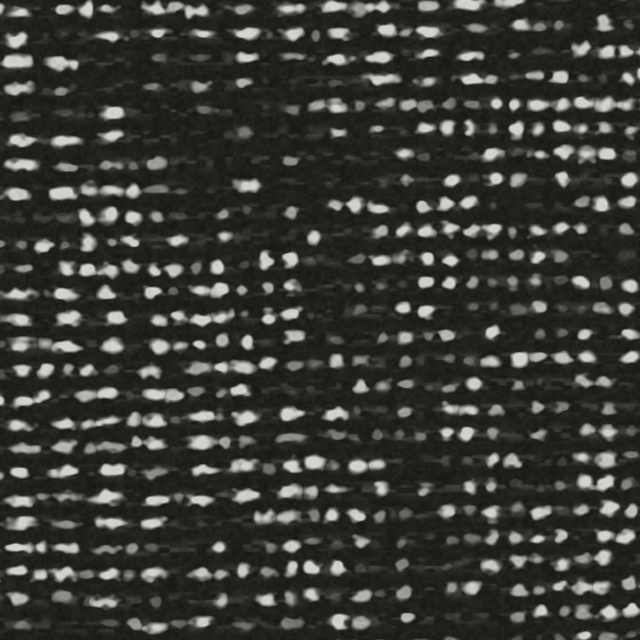
Write a WebGL 2 fragment shader that draws this texture.

```glsl
#version 300 es
precision highp float;

uniform vec2 u_resolution;
out vec4 outColor;

const vec2  GRID = vec2(28.4, 25.0);       // stitches across, rows up
const vec2  PHASE = vec2(0.4, 0.0);
const float ROW_TILT = 0.55;               // rows climbed over the width
const vec2  DOT_RADIUS = vec2(0.36, 0.25); // in cells
const vec2  DASH_RADIUS = vec2(0.60, 0.22);
const vec2  JITTER = vec2(0.22, 0.20);
const float EDGE_INNER = 0.45;
const float EDGE_OUTER = 1.38;
const float RAGGEDNESS = 0.95;
const float GRAIN = 0.085;
const float FIBRE = 0.17;
const vec2  WORN_CENTRE = vec2(0.36, 0.82);
const vec2  WORN_SIZE = vec2(0.20, 0.12);
const vec3  GROUND = vec3(0.082, 0.092, 0.072);
const vec3  THREAD = vec3(0.82, 0.83, 0.81);

float hash(vec2 p) {
    vec3 q = fract(vec3(p.xyx) * vec3(0.1031, 0.1030, 0.0973));
    q += dot(q, q.yzx + 33.33);
    return fract((q.x + q.y) * q.z);
}

float noise(vec2 p) {
    vec2 i = floor(p), f = fract(p);
    f = f * f * (3.0 - 2.0 * f);
    return mix(mix(hash(i), hash(i + vec2(1, 0)), f.x),
               mix(hash(i + vec2(0, 1)), hash(i + vec2(1, 1)), f.x), f.y);
}

// How far a region uses long dashes (1) instead of single dots (0)
float dashAmount(vec2 place, float row) {
    float n = noise(place * vec2(3.0, 8.0) + 17.0);
    n += 0.35 * (hash(vec2(row, 71.0)) - 0.5) + 0.55 * (0.5 - place.x);
    return smoothstep(0.35, 0.65, n);
}

// Brightness of one stitch, seen from the grid position g
float stitch(vec2 g, vec2 cell, float ragged) {
    vec2 place = (cell + 0.5) / GRID;
    float dash = dashAmount(place, cell.y);
    float odd = mod(cell.x, 2.0);
    vec2 worn = (place - WORN_CENTRE) / WORN_SIZE;

    float level = hash(cell + 5.0) + 0.85 * (noise(place * vec2(6.0, 9.0)) - 0.5);
    level += dash * mix(0.18, -0.45, odd) - 0.35 * exp(-dot(worn, worn));
    float strength = smoothstep(0.05, 0.75, level);

    vec2 jitter = vec2(hash(cell + 31.0), hash(cell + 57.0)) - 0.5;
    vec2 radius = mix(DOT_RADIUS, DASH_RADIUS, dash * (1.0 - odd));
    radius *= mix(0.6, 1.0, strength);
    radius.x *= mix(0.75, 1.2, hash(cell + 83.0));
    radius.y *= mix(0.8, 1.15, hash(cell + 97.0));

    float d = length((g - cell - 0.5 - jitter * JITTER) / radius);
    return strength * smoothstep(EDGE_OUTER, EDGE_INNER, d + ragged);
}

void main() {
    vec2 p = gl_FragCoord.xy / u_resolution;

    // Tilted, slightly wavering rows
    vec2 g = p * GRID - PHASE;
    g.y -= ROW_TILT * p.x + 0.25 * (noise(p * vec2(4.0, 6.0) + 40.0) - 0.5);
    g.x += 0.3 * (noise(vec2(p.x * 3.0, floor(g.y) * 0.7)) - 0.5);

    // Brightest stitch among the neighbouring cells
    float ragged = RAGGEDNESS * (noise(p * vec2(85.0, 110.0)) - 0.5);
    float thread = 0.0;
    for (int y = -1; y <= 1; y++)
        for (int x = -1; x <= 1; x++)
            thread = max(thread, stitch(g, floor(g) + vec2(x, y), ragged));

    // Faint fibres along each row, and fine grain over the cloth
    float band = exp(-14.0 * pow(fract(g.y) - 0.5, 2.0));
    float wisps = smoothstep(0.4, 0.9, noise(p * vec2(70.0, 150.0) + 9.0));
    float grain = 0.6 * noise(p * 210.0) + 0.4 * noise(p * 95.0 + 3.0);
    float cloth = GRAIN * grain + FIBRE * band * wisps;

    float value = max(thread, 0.0) * (0.94 + 0.12 * grain);
    vec3 color = mix(GROUND, THREAD, clamp(value + cloth * (1.0 - thread), 0.0, 1.0));
    outColor = vec4(color, 1.0);
}
```
